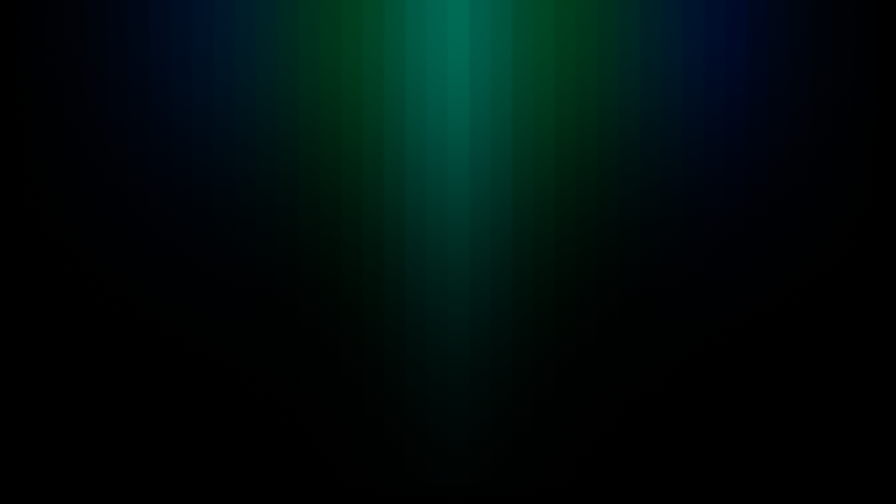
A WebGL 1 fragment shader for this background:

```glsl
precision highp float;

uniform vec2 u_resolution;

// Layout, in fractions of the canvas
const float CENTER_X = 0.507;
const float COLUMN_COUNT = 42.0;
const float COLUMN_EDGE = 0.16;
const float COLUMN_STEP = 0.6;
const float COLUMN_VARIATION = 0.06;

// Light colours
const vec3 CORE_COLOR = vec3(0.0, 0.09, 0.0);
const vec3 GREEN_COLOR = vec3(0.0, 0.32, 0.0);
const vec3 TEAL_COLOR = vec3(0.0, 0.0, 0.32);
const vec3 SIDE_COLOR = vec3(0.0, 0.0, 0.16);
const vec3 ACCENT_COLOR = vec3(0.0, -0.01, 0.035);

// Light widths and positions
const float CORE_WIDTH = 0.05;
const float GREEN_WIDTH = 0.23;
const float TEAL_WIDTH = 0.09;
const float SIDE_OFFSET = 0.25;
const float SIDE_WIDTH = 0.135;
const float ACCENT_X = 0.81;
const float ACCENT_WIDTH = 0.045;

// Downward reach of the light
const float SIDE_REACH = 0.34;
const float CENTER_REACH = 0.52;
const float REACH_WIDTH = 0.13;
const float BORDER_FADE = 0.05;
const float GRAIN = 0.003;

float hash(vec2 p) {
    vec3 q = fract(vec3(p.xyx) * 0.1031);
    q += dot(q, q.yzx + 33.33);
    return fract((q.x + q.y) * q.z);
}

float bell(float offset, float width) {
    float k = offset / width;
    return exp(-k * k);
}

vec3 lightAcross(float x) {
    float d = abs(x - CENTER_X);
    return CORE_COLOR * bell(d, CORE_WIDTH)
         + GREEN_COLOR * bell(d, GREEN_WIDTH)
         + TEAL_COLOR * bell(d, TEAL_WIDTH)
         + SIDE_COLOR * bell(d - SIDE_OFFSET, SIDE_WIDTH)
         + ACCENT_COLOR * bell(x - ACCENT_X, ACCENT_WIDTH);
}

void main() {
    vec2 uv = gl_FragCoord.xy / u_resolution;

    // Soft-edged columns
    float u = uv.x * COLUMN_COUNT;
    float border = floor(u + 0.5);
    float blend = clamp((u - border) / COLUMN_EDGE + 0.5, 0.0, 1.0);
    float columnX = (border - 0.5 + blend) / COLUMN_COUNT;
    float x = mix(uv.x, columnX, COLUMN_STEP);
    float tone = mix(hash(vec2(border - 1.0, 7.0)), hash(vec2(border, 7.0)), blend);

    // Light falling from the top, reaching deepest at the centre
    float depth = 1.0 - uv.y;
    float reach = mix(SIDE_REACH, CENTER_REACH, bell(x - CENTER_X, REACH_WIDTH));
    vec3 color = lightAcross(x) * bell(depth, reach);
    color *= 1.0 + COLUMN_VARIATION * (tone - 0.5);

    // Dark side and bottom borders
    color *= smoothstep(0.0, BORDER_FADE, min(x, 1.0 - x));
    color *= smoothstep(0.0, BORDER_FADE, uv.y);

    // Fine dither against banding
    color += GRAIN * (hash(gl_FragCoord.xy) - 0.5);
    gl_FragColor = vec4(max(color, 0.0), 1.0);
}
```
